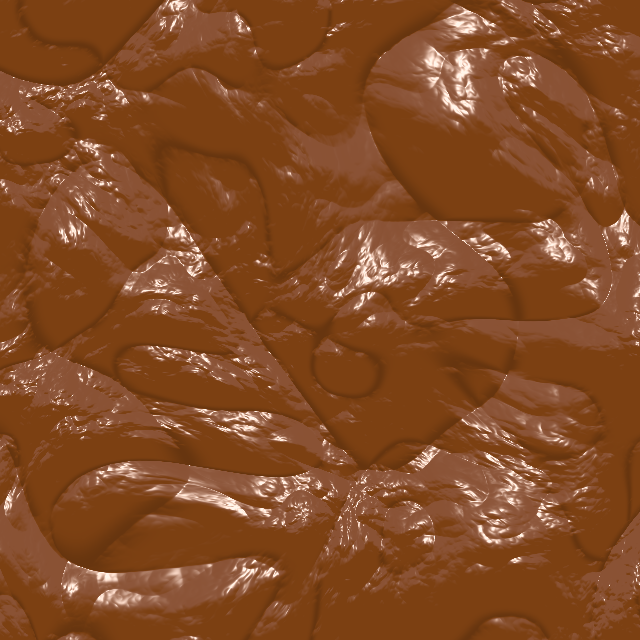
A three.js fragment shader for this texture:

```glsl
// Glossy brown folds, like melted chocolate or wet wrinkled hide.
// A warped billow height field gives round lobes with sharp creases; its slope
// drives a rosy sheen and broken white highlights, lit from the top.
varying vec2 vUv;

// Random unit gradient for a lattice cell, without sine
vec2 cellGradient(vec2 cell) {
  vec3 p = fract(cell.xyx * vec3(0.1031, 0.1030, 0.0973));
  p += dot(p, p.yzx + 33.33);
  return normalize(fract((p.xx + p.yz) * p.zy) - 0.4999);
}

float gradientNoise(vec2 p) {
  vec2 cell = floor(p), f = fract(p);
  vec2 u = f * f * f * (f * (f * 6.0 - 15.0) + 10.0);
  float a = dot(cellGradient(cell), f);
  float b = dot(cellGradient(cell + vec2(1.0, 0.0)), f - vec2(1.0, 0.0));
  float c = dot(cellGradient(cell + vec2(0.0, 1.0)), f - vec2(0.0, 1.0));
  float d = dot(cellGradient(cell + 1.0), f - 1.0);
  return mix(mix(a, b, u.x), mix(c, d, u.x), u.y);
}

// x: height of the surface, y: closeness to a large crease
vec2 foldedSurface(vec2 uv) {
  vec2 warp = vec2(gradientNoise(uv * 2.6 + 17.0), gradientNoise(uv * 2.6 + 41.0));
  vec2 p = (uv + 0.13 * warp) * 2.5 + 5.3;
  float wrinkling = 0.5 + 0.9 * smoothstep(-0.3, 0.35, gradientNoise(uv * 4.0 + 71.0));
  float height = 0.0, crease = 0.0, amplitude = 0.29, frequency = 2.5;
  mat2 turn = mat2(0.8, 0.6, -0.6, 0.8) * 2.1;

  for (int octave = 0; octave < 6; octave++) {
    float n = gradientNoise(p);
    // Every crease has the same narrow width on the canvas
    float softness = 0.0009 * frequency;
    float billow = sqrt(n * n + softness * softness);
    float detail = octave < 3 ? 1.0 : wrinkling;
    height += amplitude * detail * billow;
    if (octave < 2) crease = max(crease, 1.0 - smoothstep(0.0, 0.07, billow));
    // Small wrinkles bend slightly along the larger folds
    p = turn * p + vec2(13.7, 8.1) + 0.2 * n;
    amplitude *= 0.355;
    frequency *= 2.1;
  }
  return vec2(height, crease);
}

void main() {
  // Surface slope and normal
  float reach = 0.0011;
  vec2 here = foldedSurface(vUv);
  float right = foldedSurface(vUv + vec2(reach, 0.0)).x;
  float above = foldedSurface(vUv + vec2(0.0, reach)).x;
  vec2 tilt = (here.x - vec2(right, above)) / reach;
  vec3 normal = normalize(vec3(tilt, 1.0));

  // Brown body with a rosy sheen on slopes that face up
  float sheen = smoothstep(-0.06, 0.5, tilt.y);
  vec3 color = mix(vec3(0.485, 0.25, 0.07), vec3(0.54, 0.32, 0.205), sheen);

  // Thin shade in creases, mostly under slopes that face down
  float facingDown = smoothstep(0.1, -0.5, tilt.y);
  color *= 1.0 - 0.17 * here.y * here.y * facingDown;

  // Broad gloss and tight highlights
  float facing = max(dot(normal, normalize(vec3(-0.03, 0.7, 1.0))), 0.0);
  color += vec3(0.04, 0.06, 0.08) * pow(facing, 18.0);
  color += vec3(0.56, 0.66, 0.70) * pow(facing, 85.0);

  gl_FragColor = vec4(min(color, vec3(1.0, 0.96, 0.92)), 1.0);
}
```
